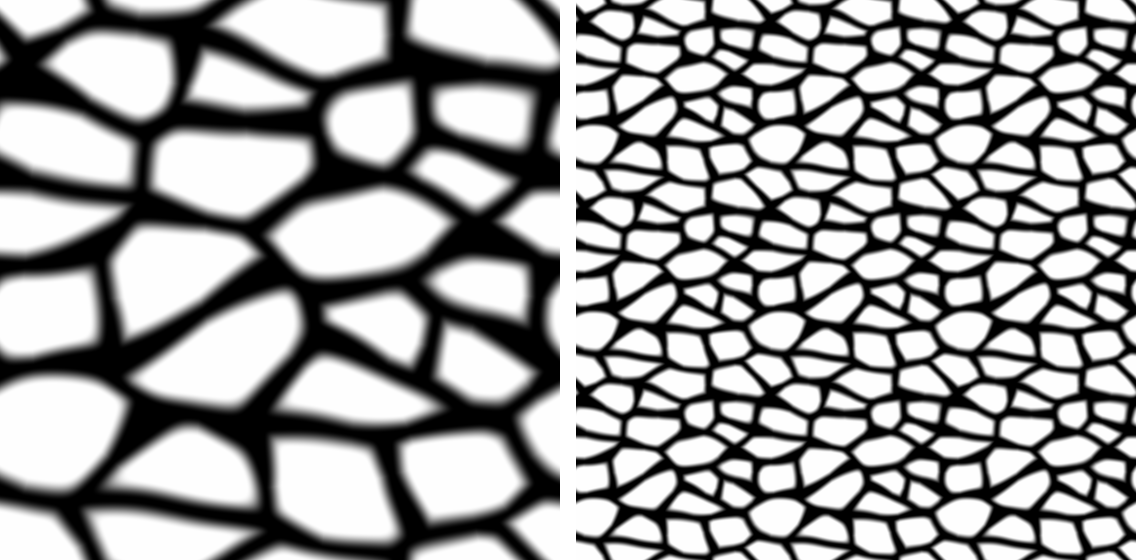
Left, the tile; right, the same tile 3 across and 3 down.
This pattern is drawn by a Shadertoy shader. Its source:

```glsl
const vec2 GRID = vec2(4.0, 6.0);   // stones across and up
const float TAU = 6.2831853;

// Three random values per cell, wrapping at the canvas border
vec3 cellHash(vec2 cell) {
    cell = mod(cell, GRID);
    vec3 seed = vec3(dot(cell, vec2(127.1, 311.7)),
                     dot(cell, vec2(269.5, 183.3)),
                     dot(cell, vec2(419.2, 371.9)));
    return fract(sin(seed) * 43758.545);
}

// Stone centre in cell units; odd columns are shifted by half a row
vec2 stoneCentre(vec2 cell) {
    vec2 jitter = 0.5 + 0.85 * (cellHash(cell).xy - 0.5);
    return cell + jitter + vec2(0.0, 0.5 * mod(cell.x, 2.0));
}

// Rounded distance to the border of the enclosing stone, in canvas units
float stoneDistance(vec2 uv) {
    vec2 p = uv * GRID;
    vec2 base = floor(p);

    // Find the nearest stone
    vec2 home = base;
    float nearest = 1e5;
    for (int y = -2; y <= 2; y++)
    for (int x = -2; x <= 2; x++) {
        vec2 cell = base + vec2(x, y);
        vec2 delta = stoneCentre(cell) - p;
        float dist = dot(delta, delta);
        if (dist < nearest) {
            nearest = dist;
            home = cell;
        }
    }

    // Blend the distances to all its sides, some stones rounder than others
    vec2 toHome = stoneCentre(home) - p;
    float variety = cellHash(home).z;
    float rounding = mix(0.004, 0.015, variety * variety);
    float sum = 0.0;
    for (int y = -2; y <= 2; y++)
    for (int x = -2; x <= 2; x++) {
        if (x == 0 && y == 0) continue;
        vec2 toOther = stoneCentre(home + vec2(x, y)) - p;
        vec2 middle = 0.5 * (toHome + toOther) / GRID;
        vec2 normal = normalize((toOther - toHome) * GRID);
        float side = dot(middle, normal);

        // Cut one end of each side back, so that the joints become wedges
        vec2 chance = fract(cellHash(home + vec2(x, y)).yz * 5.7 + variety * 9.1);
        float along = dot(middle, vec2(normal.y, -normal.x));
        side += min(0.0, 0.6 * (chance.x - 0.5) * along) - 0.005 * chance.y;
        sum += exp(-side / rounding);
    }
    return -rounding * log(sum);
}

void mainImage(out vec4 fragColor, in vec2 fragCoord) {
    vec2 uv = fragCoord / iResolution.xy;

    // Gentle periodic bend of the straight sides
    vec2 bend = 0.006 * sin(TAU * (uv.yx * vec2(3.0, 2.0) + uv * vec2(1.0, 2.0)))
              + 0.003 * sin(TAU * (uv.yx * vec2(5.0, 4.0) - uv * 2.0));

    // Soft white stones on black joints
    float stone = smoothstep(-0.001, 0.031, stoneDistance(uv + bend));
    fragColor = vec4(vec3(0.995 * stone), 1.0);
}
```
